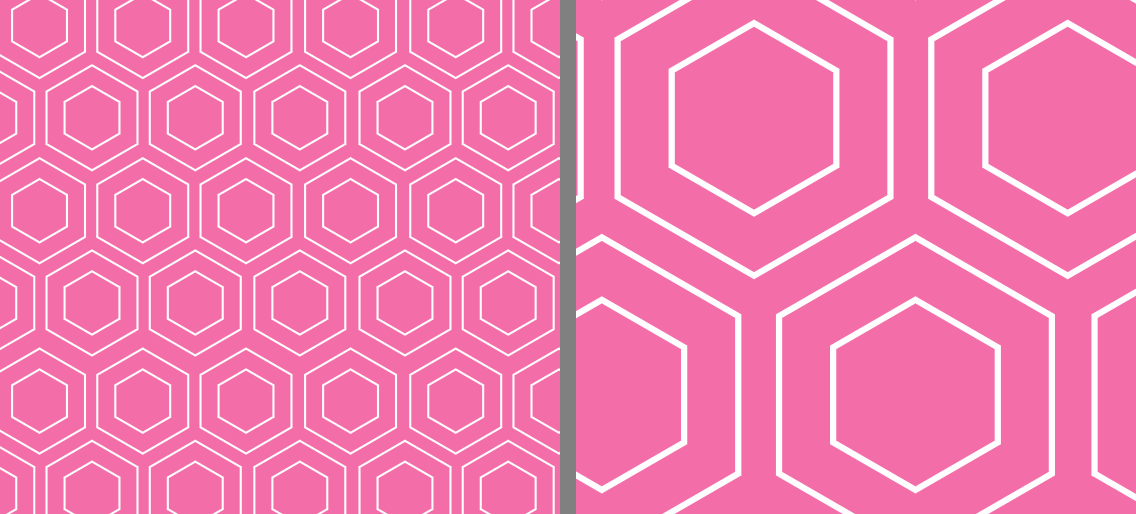
Left: the whole. Right: its middle third, enlarged.
This pattern is drawn by a Shadertoy shader. Its source:

```glsl
// Staggered rows of pointy-topped hexagons, each with a smaller one inside,
// drawn as thin white outlines on pink. A tile of 4 x 4 slightly uneven
// cells repeats; the nearest hexagon gives the distance for both outlines.

// Lengths are fractions of the canvas width; y runs down from the top edge.
const vec3 PINK  = vec3(0.953, 0.433, 0.660);
const vec3 WHITE = vec3(1.0, 0.995, 1.0);

const vec2  TILE_SIZE    = vec2(0.7432, 0.6706);
const vec2  FIRST_CENTER = vec2(0.0706, 0.0456);
const vec4  COLUMN_X     = vec4(0.0, 0.1843, 0.3687, 0.5554);
const vec4  ROW_Y        = vec4(0.0, 0.1647, 0.3307, 0.4954);
const float ODD_ROW_SHIFT = -0.0906;

const float OUTER_APOTHEM = 0.0812;
const float INNER_APOTHEM = 0.0490;
const float LINE_WIDTH    = 0.0037;

// Apothem of the pointy-topped hexagon that passes through p
float hexRadius(vec2 p) {
    p = abs(p);
    return max(p.x, dot(p, vec2(0.5, 0.8660254)));
}

// Radius around the closest center, with the tile wrapped on both axes
float nearestHexRadius(vec2 p) {
    float nearest = 1e3;
    for (int row = 0; row < 4; row++) {
        float shift = (row % 2 == 1) ? ODD_ROW_SHIFT : 0.0;
        for (int col = 0; col < 4; col++) {
            vec2 center = FIRST_CENTER + vec2(COLUMN_X[col] + shift, ROW_Y[row]);
            vec2 d = p - center;
            d -= TILE_SIZE * floor(d / TILE_SIZE + 0.5);
            nearest = min(nearest, hexRadius(d));
        }
    }
    return nearest;
}

void mainImage(out vec4 fragColor, in vec2 fragCoord) {
    float pixel = 1.0 / iResolution.x;
    vec2 p = vec2(fragCoord.x, iResolution.y - fragCoord.y) * pixel;

    // Distance to the closer of the two outlines
    float radius = nearestHexRadius(p);
    float d = min(abs(radius - OUTER_APOTHEM), abs(radius - INNER_APOTHEM));

    // Antialiased stroke
    float stroke = clamp(0.5 + (0.5 * LINE_WIDTH - d) / pixel, 0.0, 1.0);
    fragColor = vec4(mix(PINK, WHITE, stroke), 1.0);
}
```
